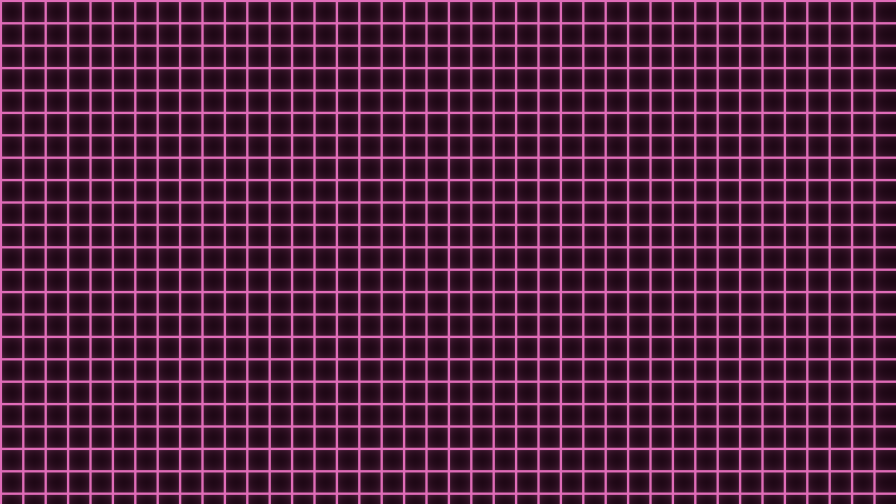
Reproduce this pattern procedurally as a WebGL 1 fragment shader.

```glsl
precision highp float;
// Glowing pink square grid on a dark plum background.

uniform vec2 u_resolution;

const float COLUMNS = 40.0;         // cells across the canvas width
const float LINE_OFFSET = 0.04;     // inset of the first line, in cells
const float LINE_WIDTH = 0.104;     // in cells
const float GLOW_STRENGTH = 0.15;
const float GLOW_FALLOFF = 6.0;     // per cell
const vec3 BACKGROUND = vec3(0.105, 0.022, 0.072);
const vec3 GLOW_COLOR = vec3(1.0, 0.52, 0.83);
const vec3 LINE_COLOR = vec3(0.88, 0.425, 0.72);

// Distance to the nearest line on each axis; no line starts past the last cell.
vec2 lineDistance(vec2 cellPos, vec2 gridSize) {
  vec2 lastLine = ceil(gridSize) - 1.0;
  vec2 p = cellPos - LINE_OFFSET;
  vec2 nearest = clamp(floor(p + 0.5), vec2(0.0), lastLine);
  return abs(p - nearest);
}

// Share of a pixel covered by a line on each axis.
vec2 lineCoverage(vec2 dist, float pixelSize) {
  return clamp((0.5 * LINE_WIDTH - dist) / pixelSize + 0.5, 0.0, 1.0);
}

void main() {
  // Square cells, counted from the top left corner
  float pixelSize = COLUMNS / u_resolution.x;
  vec2 gridSize = u_resolution * pixelSize;
  vec2 cellPos = gl_FragCoord.xy * pixelSize;
  cellPos.y = gridSize.y - cellPos.y;

  vec2 dist = lineDistance(cellPos, gridSize);

  // Soft light spilling from the lines of both directions
  vec2 glow = GLOW_STRENGTH * exp(-GLOW_FALLOFF * dist);
  vec3 color = BACKGROUND + GLOW_COLOR * (glow.x + glow.y);

  // Crisp lines on top
  vec2 coverage = lineCoverage(dist, pixelSize);
  float line = 1.0 - (1.0 - coverage.x) * (1.0 - coverage.y);
  color = mix(color, LINE_COLOR, line);

  gl_FragColor = vec4(color, 1.0);
}
```
